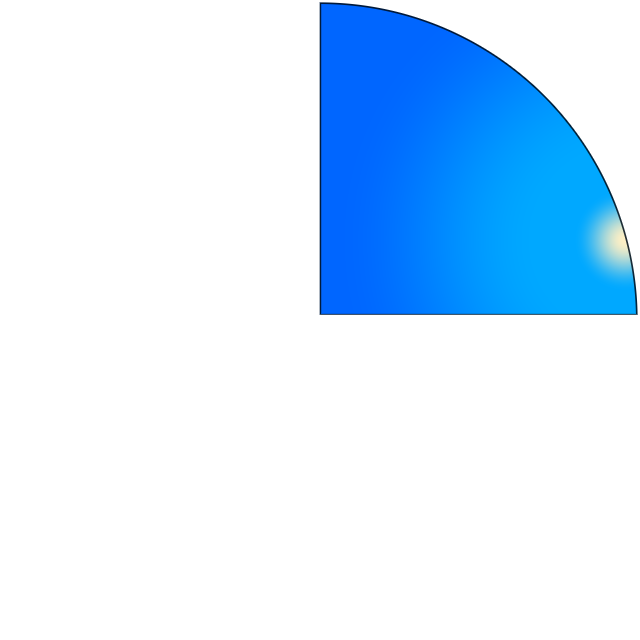
Reproduce this background procedurally as a WebGL 2 fragment shader.

```glsl
#version 300 es
precision highp float;
// Draws an outlined blue quarter disc with a soft warm glow on white.

uniform vec2 u_resolution;
out vec4 fragColor;

// Antialiased coverage of the region where the signed distance is negative.
float coverage(float dist, float pixel) {
    return clamp(0.5 - dist / pixel, 0.0, 1.0);
}

void main() {
    float pixel = 1.0 / min(u_resolution.x, u_resolution.y);
    vec2 p = (gl_FragCoord.xy - 0.5 * u_resolution) * pixel + 0.5;

    // Signed distances to the arc and the two straight sides
    float arc = length(p - 0.5) - 0.4963;
    float left = 0.4995 - p.x;
    float bottom = 0.5082 - p.y;
    float sector = max(arc, max(left, bottom));

    // Blue shading spreading out from the glow
    float glowDist = length(p - vec2(0.977, 0.625));
    vec3 lightBlue = vec3(0.0, 0.66, 1.0);
    vec3 deepBlue = vec3(0.0, 0.4, 1.0);
    vec3 fill = mix(lightBlue, deepBlue, smoothstep(0.13, 0.455, glowDist));

    // Warm spot near the rim
    float glow = 1.0 - smoothstep(0.0, 0.08, glowDist);
    fill = mix(fill, vec3(1.0, 0.94, 0.77), glow);

    // Dark outline, thinner along the bottom
    float inner = max(arc + 0.0026, max(left + 0.0024, bottom + 0.0014));
    float outline = 1.0 - coverage(inner, pixel);
    fill = mix(fill, vec3(0.0, 0.05, 0.1), 0.85 * outline);

    vec3 color = mix(vec3(1.0), fill, coverage(sector, pixel));
    fragColor = vec4(color, 1.0);
}
```
